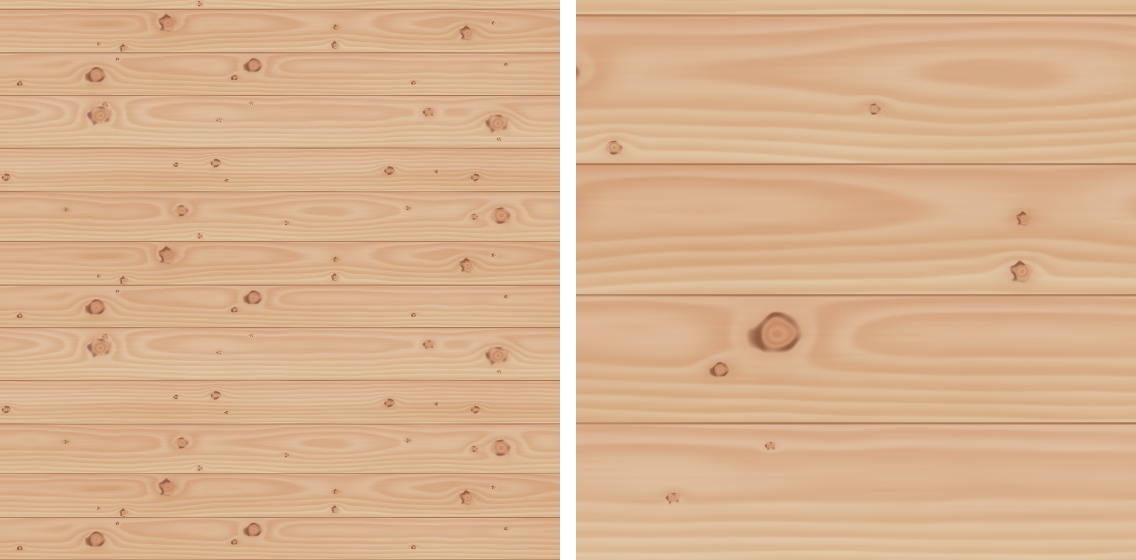
Left, the full canvas; right, a detail of the centre.
Write a Shadertoy shader that draws this texture.

```glsl
const float PERIOD = 0.4147;   // height of one group of five planks
const float PHASE = 0.1706;    // start of the first full group, from the top
const int KNOTS = 7;           // two large and five small per plank

// Per plank: top edge, heart offset, x of both large knots
const vec4 PLANKS[5] = vec4[5](
    vec4(0.0000, 0.030, 0.180, 0.890),
    vec4(0.0938, -0.120, 0.385, 0.695),
    vec4(0.1719, 0.032, 0.325, 0.895),
    vec4(0.2604, 0.026, 0.300, 0.835),
    vec4(0.3385, 0.024, 0.453, 0.172));

const vec3 PALE = vec3(0.885, 0.780, 0.665);
const vec3 TAN = vec3(0.815, 0.610, 0.455);
const vec3 KNOT_FILL = vec3(0.770, 0.510, 0.360);
const vec3 KNOT_RIM = vec3(0.480, 0.260, 0.180);
const vec3 SEAM = vec3(0.620, 0.400, 0.270);

float hash(vec2 p) {
    return fract(sin(dot(p, vec2(127.1, 311.7))) * 43758.5453);
}

float noise(vec2 p) {
    vec2 i = floor(p), f = fract(p);
    f = f * f * (3.0 - 2.0 * f);
    return mix(mix(hash(i), hash(i + vec2(1, 0)), f.x),
               mix(hash(i + vec2(0, 1)), hash(i + vec2(1, 1)), f.x), f.y);
}

int plankIndex(float y) {
    int id = 0;
    for (int i = 1; i < 5; i++) if (y >= PLANKS[i].x) id = i;
    return id;
}

// Knot centre in plank space, and its radius
vec3 knotAt(int i, vec4 plank, float height, float seed) {
    float a = hash(vec2(float(i), seed));
    float b = hash(vec2(seed, float(i) + 9.0));
    float c = hash(vec2(float(i) + 4.0, seed + 3.0));
    if (i < 2) {
        float size = plank.y < 0.0 ? 0.006 : mix(0.009, 0.014, c);
        return vec3(i == 0 ? plank.z : plank.w, height * mix(0.28, 0.55, b), size);
    }
    float slot = (float(i - 2) + a) / float(KNOTS - 2);
    return vec3(slot, height * mix(0.08, 0.9, b), mix(0.0018, 0.0058, c * c));
}

// Slow rise to late wood, then a quick fall; fades where too fine to show
float ringProfile(float r, float count) {
    float f = fract(r * count);
    float line = smoothstep(0.0, 0.7, f) * (1.0 - smoothstep(0.75, 1.0, f));
    return mix(line, 0.47, smoothstep(0.4, 1.0, fwidth(r) * count));
}

vec3 plankColor(vec2 p, vec4 plank, float height, float seed, float px) {
    float grainY = p.y, swell = 0.0, fill = 0.0, rim = 0.0;

    // Knots bend the grain and leave a rimmed disc
    for (int i = 0; i < KNOTS; i++) {
        vec3 k = knotAt(i, plank, height, seed);
        vec2 q = (p - k.xy) / k.z;
        vec2 s = q * vec2(0.32, 0.5);
        float reach = exp(-dot(s, s));
        grainY -= 0.85 * q.y * k.z * reach;
        swell += 1.4 * k.z * reach;

        float e = length(q * vec2(0.85, 1.0)) * (0.75 + 0.5 * noise(q * 1.3 + seed));
        float soft = 0.12 + px / k.z;
        float disc = 1.0 - smoothstep(1.0 - soft, 1.0 + soft, e);
        fill = max(fill, disc * (0.55 + 0.2 * sin(e * 14.0)));
        float edge = 1.0 - smoothstep(0.05, 0.12 + soft, abs(e - 0.95));
        rim = max(rim, edge * smoothstep(0.2, 0.8, noise(q * 1.1 + seed * 3.0)));
        fill = max(fill, 0.22 * exp(-0.35 * e * e));
    }

    // Growth rings: distance to a heart that rises and sinks along the plank
    float depth = 0.006 + 0.034 * noise(vec2(p.x * 5.0, seed * 7.3));
    float wobble = 0.007 * (noise(vec2(p.x * 6.0, p.y * 25.0) + seed) - 0.5)
                 + 0.002 * (noise(vec2(p.x * 22.0, p.y * 70.0) + seed) - 0.5);
    float r = length(vec2(grainY - plank.y, depth)) + swell + wobble;
    float island = 1.0 - smoothstep(0.0150, 0.0165, r);

    // Tone from rings, broad bands, heartwood and fine fibres
    float bands = noise(vec2(r * 75.0, seed * 5.0)) - 0.5;
    float clouds = noise(vec2(p.x * 3.5, p.y * 18.0) + seed * 2.0) - 0.5;
    float fibre = noise(vec2(p.x * 28.0, p.y * 420.0) + seed) - 0.5;
    float tone = 0.27 + 0.36 * ringProfile(r, 135.0) + 0.28 * bands
               + 0.22 * clouds + 0.12 * fibre + 0.2 * island;
    vec3 col = mix(PALE, TAN, clamp(tone, 0.0, 1.2));

    // Pinker above, yellower below
    col += mix(vec3(0.0, -0.015, -0.012), vec3(0.004, 0.016, 0.004), p.y / height);
    col = mix(col, KNOT_FILL, fill);
    return mix(col, KNOT_RIM, 0.7 * rim);
}

void mainImage(out vec4 fragColor, in vec2 fragCoord) {
    vec2 uv = fragCoord / iResolution.xy;
    float px = 1.0 / iResolution.y;
    float y = mod(1.0 - uv.y - PHASE, PERIOD);
    int id = plankIndex(y);
    vec4 plank = PLANKS[id];
    float height = (id == 4 ? PERIOD : PLANKS[min(id + 1, 4)].x) - plank.x;
    float seed = float(id) * 3.7 + 1.3;
    vec2 p = vec2(uv.x, y - plank.x);
    vec3 col = plankColor(p, plank, height, seed, px);

    // Thin joint, uneven along its length
    float gap = min(p.y, height - p.y);
    float joint = 1.0 - smoothstep(0.0003, 0.0007 + px * 0.6, gap);
    col = mix(col, SEAM, joint * (0.4 + 0.45 * noise(vec2(uv.x * 9.0, seed))));
    fragColor = vec4(col, 1.0);
}
```
